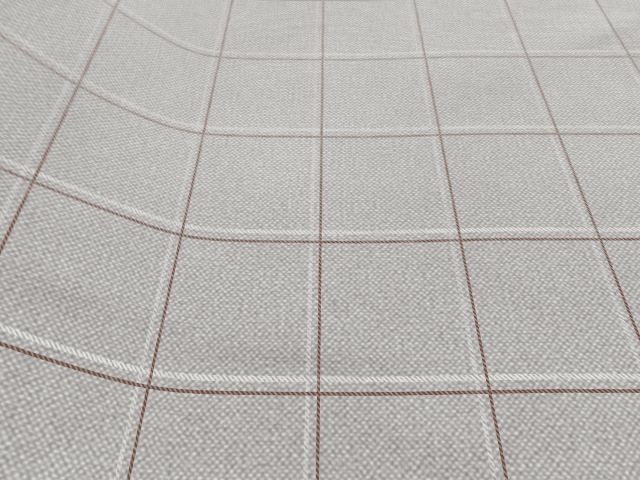
This texture is drawn by a WebGL 2 fragment shader. Its source:

```glsl
#version 300 es
precision highp float;
// Pale grey woven cloth with a windowpane check of paired brown and white yarns,
// seen in perspective. The canvas is mapped to cloth coordinates (one unit per
// check), with a curl on the left; yarns, weave and creases are layered on top.
uniform vec2 u_resolution;
out vec4 outColor;

const vec3 PALE_YARN  = vec3(0.82, 0.82, 0.81);
const vec3 GREY_YARN  = vec3(0.55, 0.53, 0.52);
const vec3 BROWN_YARN = vec3(0.43, 0.30, 0.25);
const vec3 WHITE_YARN = vec3(0.88, 0.88, 0.87);

const float HORIZON = 0.9236;          // height of the horizon above the top edge
const float CHECK_WIDTH = 0.205;       // check width per unit of depth
const float CHECK_DEPTH = 7.891;       // row scale of the perspective
const float ROW_PHASE = 0.52;
const float CURL_LIFT = 0.102;         // rise of the rows in the left curl
const float CURL_SOFTNESS = 0.07;
const float CURL_STRETCH = 0.16;       // widening of the columns in the curl
const vec2 WHITE_OFFSET = vec2(-0.064, 0.079);
const vec2 BROWN_HALF = vec2(0.0085, 0.0095);
const vec2 WHITE_HALF = vec2(0.013, 0.016);
const vec2 WEAVE_COUNT = vec2(24.0, 26.0);
const float STITCH_COUNT = 34.0;
const float DEFOCUS = 0.011;
const float TAU = 6.2831853;

vec2 hashGradient(vec2 cell) {
  vec3 h = fract(cell.xyx * vec3(0.1031, 0.1030, 0.0973));
  h += dot(h, h.yzx + 33.33);
  float angle = TAU * fract((h.x + h.y) * h.z);
  return vec2(cos(angle), sin(angle));
}

float gradientNoise(vec2 p) {
  vec2 i = floor(p), f = fract(p);
  vec2 s = f * f * f * (f * (f * 6.0 - 15.0) + 10.0);
  vec2 e = vec2(1.0, 0.0);
  float low = mix(dot(hashGradient(i), f), dot(hashGradient(i + e), f - e), s.x);
  float high = mix(dot(hashGradient(i + e.yx), f - e.yx),
                   dot(hashGradient(i + e.xx), f - e.xx), s.x);
  return mix(low, high, s.y);
}

// Canvas point (y down, unit height) to cloth coordinates
vec2 clothCoords(vec2 p) {
  float depth = p.y + HORIZON;
  float column = (p.x - 0.6736 + 0.0122 * p.y) / (CHECK_WIDTH * depth);
  float onset = mix(1.2, 0.95, smoothstep(0.19, 0.47, p.y));
  float bend = -column - onset;
  float lift = CURL_LIFT * 0.5 * (bend + sqrt(bend * bend + CURL_SOFTNESS));
  lift += 0.007 * smoothstep(0.2, 1.5, column);
  float curl = max(-column - 1.0, 0.0);
  return vec2(column + CURL_STRETCH * curl * curl,
              CHECK_DEPTH / (depth + lift) - ROW_PHASE);
}

// Coverage of column and row stripes at a given offset in the check
vec2 stripes(vec2 cloth, vec2 offset, vec2 halfWidth, vec2 blur) {
  vec2 d = abs(fract(cloth - offset + 0.5) - 0.5);
  return 1.0 - smoothstep(halfWidth - blur, halfWidth + blur, d);
}

// Soft slanted band of shade
float crease(vec2 p, vec2 centre, float slope, vec2 size) {
  vec2 d = p - centre;
  d.y -= slope * d.x;
  d /= size;
  return exp(-dot(d, d));
}

void main() {
  vec2 p = gl_FragCoord.xy / u_resolution.y;
  p = vec2(p.x - 0.5 * u_resolution.x / u_resolution.y + 0.6667, 1.0 - p.y);
  vec2 cloth = clothCoords(p);
  vec2 footprint = fwidth(cloth);
  float nearness = smoothstep(-0.1, 0.75, p.y);

  // Staggered weave, faded where it is too fine to resolve
  vec2 wobble = vec2(gradientNoise(cloth * 11.0), gradientNoise(cloth * 11.0 + 40.0));
  vec2 phase = TAU * WEAVE_COUNT * cloth + 1.6 * wobble;
  vec2 density = footprint * WEAVE_COUNT;
  float detail = 1.0 - smoothstep(0.35, 0.85, max(density.x, density.y));
  detail *= mix(0.4, 1.0, nearness);
  float weave = cos(phase.x) * cos(phase.y) + 0.2 * cos(phase.y * 2.0);
  float slub = gradientNoise(cloth * vec2(70.0, 5.0))
             + gradientNoise(cloth * vec2(5.0, 70.0) + 17.0);
  float grain = gradientNoise(cloth * WEAVE_COUNT * vec2(1.5, 1.8));

  // Broad light, creases and the darker curl
  float light = mix(0.78, 0.56, smoothstep(0.0, 0.9, p.y));
  light += 0.08 * gradientNoise(p * vec2(2.5, 4.5) + 3.0);
  light += 0.06 * gradientNoise(p * vec2(6.0, 13.0) + 8.0);
  light -= 0.14 * smoothstep(0.38, -0.05, p.x) * smoothstep(0.9, 0.2, p.y);
  light -= 0.15 * crease(p, vec2(0.66, 0.755), 0.06, vec2(0.24, 0.022));
  light -= 0.10 * crease(p, vec2(0.15, 0.63), 0.28, vec2(0.17, 0.035));
  light -= 0.08 * crease(p, vec2(0.85, 0.94), 0.25, vec2(0.20, 0.04));
  light -= 0.12 * crease(p, vec2(1.26, 0.08), -0.3, vec2(0.07, 0.014));
  light += 0.10 * crease(p, vec2(1.22, 0.05), -0.2, vec2(0.13, 0.035));
  float tone = light + 0.30 * detail * weave + 0.12 * slub + 0.42 * detail * grain;
  vec3 color = mix(GREY_YARN, PALE_YARN, clamp(tone, -0.15, 1.1));

  // Paired check yarns, broken into slanted stitches
  vec2 blur = footprint * 0.6 + DEFOCUS * (1.0 - nearness);
  float stitch = cos(TAU * STITCH_COUNT * (cloth.x + cloth.y) + wobble.x) * detail;
  float wear = 1.0 + 0.5 * gradientNoise(cloth * 7.0 + 60.0);
  vec2 white = stripes(cloth, WHITE_OFFSET, WHITE_HALF, blur);
  vec2 brown = stripes(cloth, vec2(0.0), BROWN_HALF, blur);
  float whiteCover = max(white.x * 0.65, white.y) * mix(0.32, 0.6, nearness) * wear;
  float brownCover = max(brown.x, brown.y * mix(0.75, 1.0, nearness));
  brownCover *= mix(0.42, 0.95, nearness) * wear;
  color = mix(color, WHITE_YARN, clamp(whiteCover * (1.0 + 0.8 * stitch), 0.0, 1.0));
  color = mix(color, BROWN_YARN, clamp(brownCover * (0.8 + 0.4 * stitch), 0.0, 1.0));
  outColor = vec4(color, 1.0);
}
```
